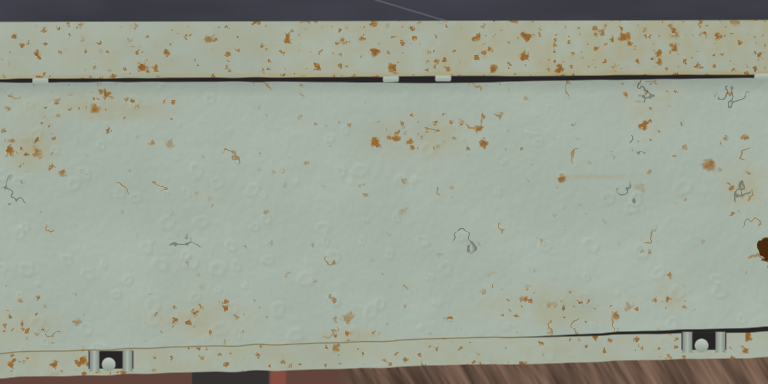
Write a Shadertoy shader that draws this texture.

```glsl
#define PAINT vec3(.645, .69, .645)
#define SHADOW vec3(.15, .14, .14)
#define RUST vec3(.65, .42, .14)
#define RUST_DARK vec3(.40, .23, .08)
#define STAIN vec3(.66, .59, .40)
#define BACKDROP vec3(.235, .235, .27)
#define WOOD vec3(.40, .32, .27)
#define RELIEF .11
#define BLISTER_SCALE 15.0

// Centre and radii of the rusty areas on the panel
const vec4 cluster[10] = vec4[](
    vec4(1.94, .52, .06, .06), vec4(.05, .15, .09, .06), vec4(1.09, .64, .13, .06),
    vec4(.26, .72, .2, .04), vec4(.08, .61, .07, .06), vec4(1.75, .23, .04, .04),
    vec4(.92, .125, .1, .02), vec4(1.43, .2, .16, .05), vec4(.52, .17, .13, .05),
    vec4(1.7, .72, .07, .07));

float hash(vec2 p) {
    vec3 q = fract(p.xyx * .1031);
    q += dot(q, q.yzx + 33.33);
    return fract((q.x + q.y) * q.z);
}
vec2 hash2(vec2 p) { return vec2(hash(p + 17.3), hash(p + 71.9)); }
float noise(vec2 p) {
    vec2 i = floor(p), f = fract(p);
    f = f * f * (3. - 2. * f);
    return mix(mix(hash(i), hash(i + vec2(1, 0)), f.x),
               mix(hash(i + vec2(0, 1)), hash(i + 1.), f.x), f.y);
}
float fbm(vec2 p) { return .6 * noise(p) + .4 * noise(p * 2.3 + 7.); }
vec2 warp(vec2 p) { return vec2(fbm(p), fbm(p + 40.)) - .5; }
float ramp(float a, float b, float x) { return clamp((x - a) / (b - a), 0., 1.); }
float bell(float x) { return exp(-x * x); }
float fill(float d) { return ramp(.8, -.8, d * iResolution.y); }
float box(vec2 p, vec2 halfSize) {
    vec2 d = abs(p) - halfSize;
    return length(max(d, 0.)) + min(max(d.x, d.y), 0.);
}

// Scattered ragged spots, kept where the density allows
float spots(vec2 p, float scale, float density) {
    vec2 q = p * scale, id = floor(q), w = warp(q * 3.) * .55;
    float cover = 0.;
    for (int k = 0; k < 9; k++) {
        vec2 c = id + vec2(k % 3 - 1, k / 3 - 1);
        float r = mix(.07, .3, pow(hash(c + 5.), 2.)), h = hash(c + scale);
        float d = length(q + w - c - .2 - .6 * hash2(c)) - r;
        cover = max(cover, ramp(.1, -.08, d) * ramp(h - .03, h + .05, density));
    }
    return cover;
}

// Thin curved cracks: partial rings in random cells
float cracks(vec2 p, float scale, float density) {
    vec2 q = p * scale + warp(p * 40.) * .45, id = floor(q);
    vec2 d = q - id - .35 - .3 * hash2(id);
    float turn = 6.283 * hash(id + 3.), r = mix(.12, .3, hash(id + 8.));
    float arc = ramp(.1, .5, dot(d, vec2(cos(turn), sin(turn))) / r);
    return arc * ramp(.04, .01, abs(length(d) - r)) * step(hash(id), density);
}

// Paint relief: dented blisters, waves and fine grain
float relief(vec2 p) {
    vec2 q = p * BLISTER_SCALE, id = floor(q);
    q += warp(p * 30.) * .3;
    float h = .35 * fbm(p * 26.) + .13 * noise(p * 120.);
    float density = mix(.65, .2, ramp(.4, 1.7, p.x)) * ramp(.8, .55, p.y);
    for (int k = 0; k < 9; k++) {
        vec2 c = id + vec2(k % 3 - 1, k / 3 - 1);
        float r = mix(.12, .38, hash(c + 2.)), d = length(q - c - hash2(c)) / r;
        h += .3 * (ramp(1., .65, d) - .8 * ramp(.7, .2, d)) * step(hash(c + 31.), density);
    }
    return h;
}

// Slot with two upright pins and a bolt head
void slot(inout vec3 col, vec2 p) {
    col = mix(col, SHADOW, fill(box(p, vec2(.058, .023))));
    vec2 pin = vec2(abs(abs(p.x) - .043), p.y + .003), bolt = p + vec2(.006, .012);
    col = mix(col, PAINT * (1.02 - 20. * pin.x), fill(box(pin, vec2(.013, .027))));
    col = mix(col, PAINT * (1. + 8. * bolt.y), fill(length(bolt) - .018));
}

void mainImage(out vec4 fragColor, in vec2 fragCoord) {
    vec2 p = fragCoord / iResolution.y;
    float t = p.x * .5, wobble = (noise(vec2(p.x * 18., 0.)) - .5) * .004;
    float top = mix(.943, .948, t), lip = mix(.794, .806, t) + wobble * .5;
    float seam = mix(.081, .143, t) + wobble, base = mix(.016, .07, t) + wobble;
    float flange = step(lip, p.y), panel = step(seam, p.y) - flange;

    // Lit paint
    vec2 e = vec2(-.003, .004);
    float light = (relief(p - e) - relief(p + e)) * RELIEF * mix(.5, 1., panel);
    vec3 col = PAINT * (1. + light + .05 * (fbm(p * 6.) - .5));
    col *= 1. - .12 * panel * ramp(.05, 0., lip - p.y);

    // Rust by region
    float density = .025;
    for (int i = 0; i < 10; i++)
        density += .36 * bell(length((p - cluster[i].xy) / cluster[i].zw));
    density = mix(density, mix(.25, .42, ramp(.5, 1.6, p.x)), flange);
    density = mix(density, .26, step(p.y, seam));
    float rust = max(spots(p, 26., density), .85 * spots(p + 3., 48., density * .9));
    rust = max(rust, .6 * panel * cracks(p, 11., .12 + density));
    vec3 blots[3] = vec3[](vec3(1.844, .57, .02), vec3(1.464, .536, .013), vec3(.247, .714, .016));
    for (int i = 0; i < 3; i++) {
        float d = length(p - blots[i].xy) + (fbm(p * 70.) - .5) * .018;
        rust = max(rust, .9 * ramp(blots[i].z, blots[i].z * .4, d));
    }
    float halo = ramp(.05, .5, density) * fbm(p * 24.) + .7 * flange * ramp(.014, 0., p.y - lip);
    halo += .5 * bell(length((p - vec2(1.55, .54)) / vec2(.1, .006)));
    col = mix(col, STAIN, min(halo * .65, .8));
    col = mix(col, mix(RUST, RUST_DARK, .7 * fbm(p * 90.)), rust * .85);
    col *= 1. - .28 * panel * cracks(p + 4., 7., .12);
    float chip = length((p - vec2(1.992, .352)) * vec2(1., .7)) + (fbm(p * 50.) - .5) * .02;
    col = mix(col, RUST_DARK * .7, fill(chip - .018));

    // Gaps and bolts
    float gap = .009 + .007 * bell((p.x - 1.15) / .4) + wobble;
    col = mix(col, SHADOW, fill(abs(p.y - lip + gap * .5) - gap * .5));
    float open = mix(.0012, .006, ramp(1.35, 1.95, p.x));
    vec3 joint = mix(STAIN * .75, SHADOW, ramp(1.3, 1.5, p.x));
    col = mix(col, joint, fill(abs(p.y - seam) - open));
    vec4 boltX = vec4(.105, 1.018, 1.154, 1.985);
    for (int i = 0; i < 4; i++) {
        vec2 b = p - vec2(boltX[i], lip - .006);
        col = mix(col, PAINT * (1. + 12. * b.y), fill(box(b, vec2(.016, .003)) - .005));
    }

    // Backdrops above and below
    float scratch = abs(p.y - 1. + (p.x - .98) * .3) + step(p.x, .97);
    vec3 above = BACKDROP * (.9 + .25 * fbm(p * vec2(4, 12))) + .12 * ramp(.004, 0., scratch);
    col = mix(col, above, fill(top - p.y));
    vec3 below = WOOD * (.65 + .7 * fbm(vec2((p.x + p.y * .6) * 55., p.y * 9.)));
    below = mix(below, vec3(.38, .27, .24), ramp(.92, .88, p.x));
    below = mix(below, SHADOW * 1.4, fill(abs(p.x - .6) - .1));
    below = mix(below, vec3(.52, .3, .25), fill(abs(p.x - .725) - .02));
    col = mix(col, below, fill(p.y - base));
    slot(col, p - vec2(.289, .063));
    slot(col, p - vec2(1.833, .112));
    fragColor = vec4(clamp(col, 0., 1.), 1.);
}
```
